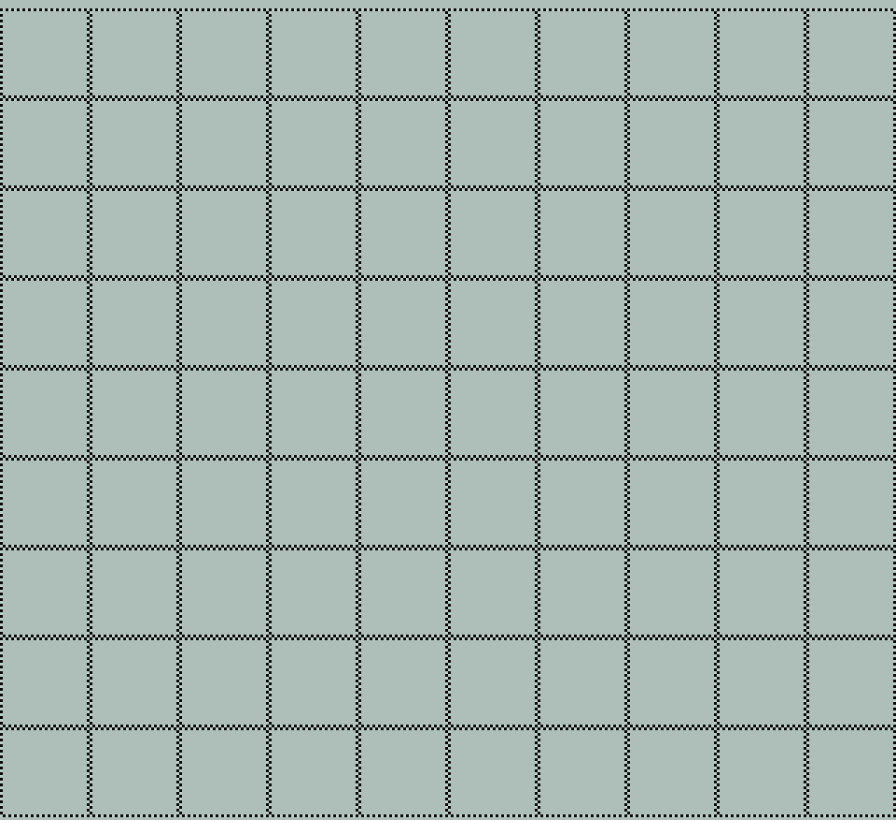
Write a WebGL 2 fragment shader that draws this pattern.

```glsl
#version 300 es
precision highp float;
// Draws a grid of pale grey-green squares, each edged with a one-dot dotted border.

uniform vec2 u_resolution;
out vec4 outColor;

const vec2 CANVAS_DOTS = vec2(320.0, 292.0); // canvas size in dots
const vec2 TILE_COUNT = vec2(10.0, 9.0);     // repeats across and down
const float TILE_DOTS = 32.0;                // side of one tile in dots
const float BOTTOM_MARGIN = 1.0;             // plain dots under the lowest row
const int SAMPLES = 5;                       // smoothing samples per axis

const vec3 FIELD = vec3(0.682, 0.747, 0.727);
const vec3 DARK_DOT = vec3(0.025);
const vec3 LIGHT_DOT = vec3(0.745, 0.815, 0.795);

// 1 inside the block of tiles, 0 in the plain margins.
float insideGrid(vec2 dotPos, vec2 gridSize) {
    vec2 inside = step(vec2(0.0), dotPos) * step(dotPos, gridSize);
    return inside.x * inside.y;
}

// 1 on the outermost ring of dots of each tile.
float tileBorder(vec2 dotPos, float tileSize) {
    vec2 local = mod(dotPos, tileSize);
    vec2 edgeDistance = min(local, tileSize - local);
    return 1.0 - step(1.0, min(edgeDistance.x, edgeDistance.y));
}

// Alternates between 0 and 1 from dot to dot.
float checker(vec2 dotPos) {
    vec2 cell = floor(dotPos);
    return mod(cell.x + cell.y, 2.0);
}

vec3 patternColor(vec2 dotPos) {
    float border = tileBorder(dotPos, TILE_DOTS)
                 * insideGrid(dotPos, TILE_COUNT * TILE_DOTS);
    vec3 dotColor = mix(LIGHT_DOT, DARK_DOT, checker(dotPos));
    return mix(FIELD, dotColor, border);
}

void main() {
    vec2 dotsPerPixel = CANVAS_DOTS / u_resolution;
    vec2 center = gl_FragCoord.xy * dotsPerPixel - vec2(0.0, BOTTOM_MARGIN);

    // Average evenly spaced samples over the pixel for smooth dot edges.
    vec3 total = vec3(0.0);
    for (int j = 0; j < SAMPLES; j++) {
        for (int i = 0; i < SAMPLES; i++) {
            vec2 offset = (vec2(i, j) + 0.5) / float(SAMPLES) - 0.5;
            total += patternColor(center + offset * dotsPerPixel);
        }
    }
    outColor = vec4(total / float(SAMPLES * SAMPLES), 1.0);
}
```
